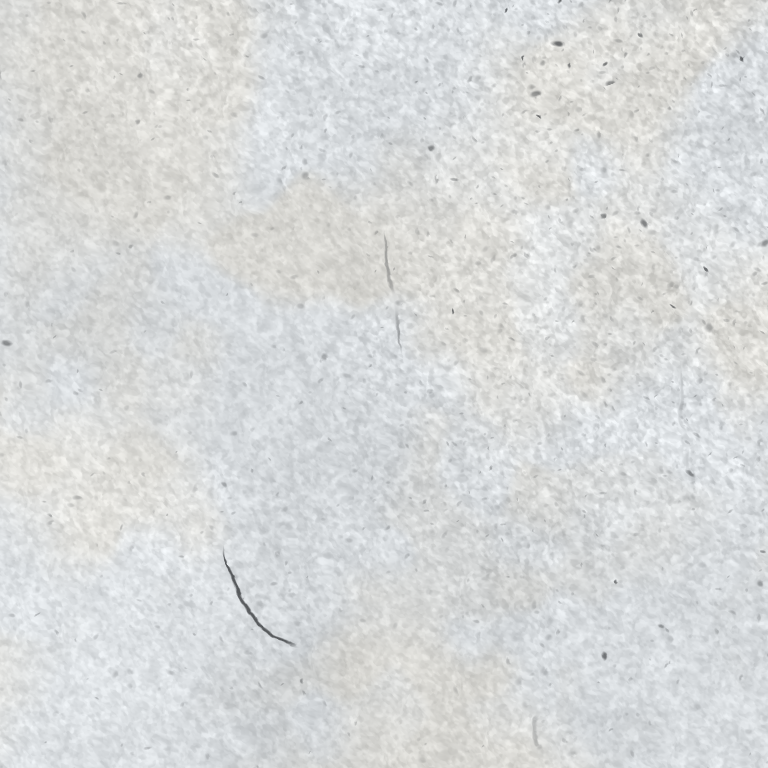
This texture is drawn by a WebGL 2 fragment shader. Its source:

```glsl
#version 300 es
precision highp float;
// Weathered pale plaster: cool and warm patches under a fine mottled grain,
// with clustered pits and a few bent hairline cracks. Every layer is built
// from cellular noise, blended softly for tone and kept separate for pits.

#define BASE_TONE 0.852
#define PATCH_CONTRAST 0.14
#define GRAIN_CONTRAST 0.24
#define GRAIN_SCALE 75.0
#define PIT_SCALE 58.0
#define PIT_STRENGTH 0.24
#define HOLE_SCALE 38.0
#define HOLE_STRENGTH 0.72
#define CRACK_COUNT 4
#define CRACK_CENTER vec2(0.322, 0.21)
#define CRACK_WIDTH 0.0026
#define CAVITY_COLOR vec3(0.22, 0.23, 0.24)

uniform vec2 u_resolution;
out vec4 fragColor;

vec3 hash3(vec2 p) {
    vec3 q = fract(p.xyx * vec3(0.1031, 0.1030, 0.0973));
    q += dot(q, q.yxz + 33.33);
    return fract((q.xxy + q.yzz) * q.zyx);
}

// Random cell values blended by distance, mean 0.5
float softCells(vec2 p) {
    vec2 cell = floor(p);
    float sum = 0.0, total = 0.0;
    for (int y = -1; y <= 1; y++) {
        for (int x = -1; x <= 1; x++) {
            vec2 corner = cell + vec2(x, y);
            vec3 rnd = hash3(corner);
            vec2 d = corner + rnd.xy - p;
            float weight = exp(-6.0 * dot(d, d));
            sum += weight * rnd.z;
            total += weight;
        }
    }
    return sum / max(total, 1e-5);
}

// Scattered oval dents; density is the chance that a cell holds one
float pits(vec2 p, float density, float edge) {
    vec2 cell = floor(p);
    float depth = 0.0;
    for (int y = -1; y <= 1; y++) {
        for (int x = -1; x <= 1; x++) {
            vec2 corner = cell + vec2(x, y);
            vec3 place = hash3(corner);
            vec3 shape = hash3(corner + 57.0);
            vec2 d = p - corner - place.xy;
            float c = cos(6.283 * shape.y), s = sin(6.283 * shape.y);
            d = mat2(c, -s, s, c) * d;
            d.x *= 1.0 + 1.3 * place.z;
            float radius = mix(0.12, 0.36, shape.z * shape.z);
            float dent = 1.0 - smoothstep(0.3 * radius, radius + edge, length(d));
            float present = 1.0 - smoothstep(density - 0.01, density + 0.01, shape.x);
            depth = max(depth, dent * present * mix(0.4, 1.0, place.z));
        }
    }
    return depth;
}

// Tapered curves: the first is dark and bent, the rest are faint seams
float cracks(vec2 p, float wobble, float pixel) {
    float depth = 0.0;
    for (int i = 0; i < CRACK_COUNT; i++) {
        float k = float(i);
        vec2 d = p - fract(CRACK_CENTER + k * vec2(0.19, 0.41));
        float tilt = 0.63 / (1.0 + 3.0 * k);
        float c = cos(tilt), s = sin(tilt);
        vec2 q = vec2(c * d.x + s * d.y, c * d.y - s * d.x);
        q.x += 0.01 * wobble - 3.0 * q.y * q.y / (1.0 + 5.0 * k);
        float along = q.y / 0.085;
        float width = CRACK_WIDTH * max(1.0 - along * along, 0.0);
        float line = 1.0 - smoothstep(0.3 * width, width + pixel, abs(q.x));
        float ends = 1.0 - smoothstep(0.75, 1.0, abs(along));
        float broken = mix(1.0, smoothstep(-0.25, 0.3, wobble), min(k, 1.0));
        depth = max(depth, line * ends * broken * 0.8 / (1.0 + 1.3 * k));
    }
    return depth;
}

void main() {
    vec2 uv = gl_FragCoord.xy / u_resolution.y;
    float pixel = 1.0 / u_resolution.y;

    // Broad patches, and roughness that grows toward the upper right
    float fine = softCells(uv * 32.0 + 5.0) - 0.5;
    float mottle = softCells(uv * 15.0 + 31.0) - 0.5;
    float patches = 0.42 * (softCells(uv * 2.7 + 3.0) - 0.5)
                  + 0.28 * (softCells(uv * 6.5 + 17.0) - 0.5)
                  + 0.18 * mottle + 0.14 * fine;
    float rough = smoothstep(0.35, 0.85, 0.6 * softCells(uv * 3.0 + 7.0)
                  + 0.25 * (uv.x + uv.y) + 0.15 * mottle);

    // Grain stretched slightly along the falling diagonal
    vec2 g = vec2(uv.x - uv.y, 1.3 * (uv.x + uv.y)) * 0.7 + 0.006 * fine;
    float grain = 0.28 * softCells(g * GRAIN_SCALE)
                + 0.42 * softCells(g * GRAIN_SCALE * 1.8 + 11.0)
                + 0.30 * softCells(g * GRAIN_SCALE * 3.0 + 23.0) - 0.5;

    float tone = BASE_TONE + PATCH_CONTRAST * patches + 0.02 * rough
               + GRAIN_CONTRAST * mix(0.75, 1.15, rough) * grain;
    float coolness = smoothstep(0.15, 0.65, softCells(uv * 4.0 + 41.0) + 0.4 * mottle + 0.1 * rough);
    vec3 color = tone + mix(vec3(0.005, 0.002, -0.016), vec3(-0.014, 0.002, 0.014), coolness);

    // Cavities with ragged outlines
    vec2 ragged = uv + 0.006 * vec2(grain, fine);
    float cluster = rough * smoothstep(0.7, 0.95, softCells(uv * 9.0 + 53.0));
    float small = pits(ragged * PIT_SCALE, 0.1 + 0.4 * rough + 0.3 * cluster, PIT_SCALE * pixel);
    float holes = pits(ragged * HOLE_SCALE + 19.0, 0.012 + 0.3 * cluster, HOLE_SCALE * pixel);
    float cavity = max(PIT_STRENGTH * small, HOLE_STRENGTH * holes);
    cavity = max(cavity, cracks(uv, fine + 0.4 * grain, pixel));

    fragColor = vec4(clamp(mix(color, CAVITY_COLOR, cavity), 0.0, 1.0), 1.0);
}
```
